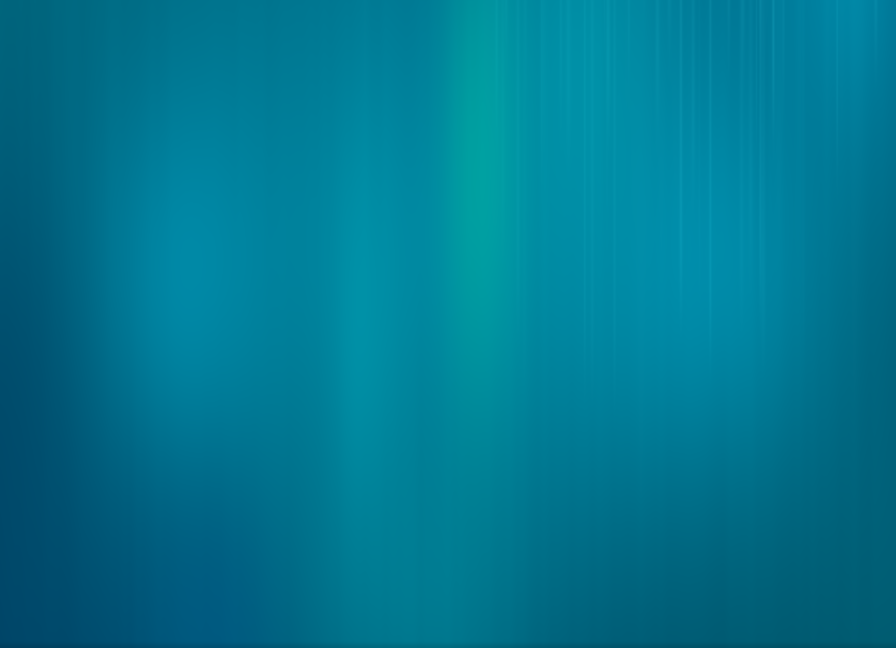
This background is drawn by a WebGL 1 fragment shader. Its source:

```glsl
precision highp float;
// Teal and blue curtain of light: soft vertical glows with fine hanging streaks.

uniform vec2 u_resolution;

const float STREAKS = 44.0;

float hash(float n) {
  return fract(sin(n * 127.1) * 43758.5453);
}

// Smooth one-dimensional value noise
float noise(float x) {
  float cell = floor(x);
  return mix(hash(cell), hash(cell + 1.0), smoothstep(0.0, 1.0, x - cell));
}

// Soft spot; reach holds its left, right and vertical extents
float glow(vec2 p, vec2 centre, vec3 reach) {
  vec2 d = p - centre;
  d /= vec2(d.x < 0.0 ? reach.x : reach.y, reach.z);
  return exp(-dot(d, d));
}

// Vertical grain that drifts slowly along its height
float grain(vec2 p, float frequency) {
  float lower = noise(p.x * frequency);
  float upper = noise(p.x * frequency + 71.0);
  return mix(lower, upper, smoothstep(0.1, 0.9, p.y)) - 0.5;
}

// Thin bright threads hanging from the top, mostly on the right
float threads(vec2 p) {
  float light = 0.0;
  for (float i = 0.0; i < STREAKS; i++) {
    float x = mix(0.52, 1.0, hash(i + 3.0));
    float end = mix(0.3, 0.9, hash(i + 57.0));
    float width = mix(0.001, 0.0025, hash(i + 91.0));
    float d = (p.x - x) / width;
    float fade = smoothstep(end, end + 0.2, p.y);
    light += exp(-d * d) * fade * hash(i + 133.0);
  }
  return light;
}

vec3 backdrop(vec2 p) {
  // Corner gradient
  vec3 low = mix(vec3(0.0, 0.27, 0.41), vec3(0.0, 0.35, 0.43), p.x);
  vec3 high = mix(vec3(0.0, 0.38, 0.47), vec3(0.0, 0.44, 0.57), p.x);
  vec3 color = mix(low, high, p.y);

  // Broad centre light and its lower tail
  vec3 cyan = vec3(0.0, 0.55, 0.65);
  vec3 teal = vec3(0.0, 0.52, 0.60);
  color = mix(color, cyan, 0.9 * glow(p, vec2(0.5, 0.62), vec3(0.38, 0.38, 0.5)));
  color = mix(color, teal, 0.72 * glow(p, vec2(0.47, 0.1), vec3(0.17, 0.13, 0.35)));

  // Blue side lights
  vec3 azure = vec3(0.0, 0.57, 0.69);
  color = mix(color, azure, 0.72 * glow(p, vec2(0.21, 0.58), vec3(0.1, 0.09, 0.28)));
  color = mix(color, azure, 0.8 * glow(p, vec2(0.79, 0.6), vec3(0.13, 0.12, 0.28)));
  color = mix(color, azure, 0.6 * glow(p, vec2(0.95, 1.05), vec3(0.08, 0.05, 0.25)));

  // Bright bands near the centre
  vec3 aqua = vec3(0.0, 0.60, 0.68);
  vec3 green = vec3(0.0, 0.66, 0.63);
  color = mix(color, aqua, 0.65 * glow(p, vec2(0.65, 0.9), vec3(0.1, 0.08, 0.32)));
  color = mix(color, aqua, 0.6 * glow(p, vec2(0.4, 0.5), vec3(0.03, 0.05, 0.3)));
  color = mix(color, green, 0.75 * glow(p, vec2(0.53, 0.74), vec3(0.035, 0.05, 0.36)));

  // Deep side shadows and lower blue patch
  vec3 navy = vec3(0.0, 0.27, 0.40);
  vec3 slate = vec3(0.0, 0.34, 0.44);
  vec3 indigo = vec3(0.0, 0.36, 0.53);
  color = mix(color, navy, 0.6 * glow(p, vec2(0.0, 0.35), vec3(0.09, 0.09, 0.4)));
  color = mix(color, slate, 0.5 * glow(p, vec2(1.03, 0.4), vec3(0.08, 0.08, 0.3)));
  return mix(color, indigo, 0.6 * glow(p, vec2(0.24, 0.02), vec3(0.09, 0.07, 0.2)));
}

void main() {
  vec2 p = gl_FragCoord.xy / u_resolution;
  vec3 color = backdrop(p);

  // Brushed texture, stronger toward the upper right
  float strength = mix(0.4, 1.0, smoothstep(0.3, 0.8, p.x) * p.y);
  float brushed = grain(p, 40.0) + 0.8 * grain(p, 130.0);
  color += vec3(0.3, 1.0, 0.9) * brushed * 0.02 * strength;
  color += vec3(0.6, 1.0, 0.9) * threads(p) * 0.035;

  // Thin shade along the bottom edge
  color *= mix(0.9, 1.0, smoothstep(0.0, 0.012, p.y));
  gl_FragColor = vec4(clamp(color, 0.0, 1.0), 1.0);
}
```
